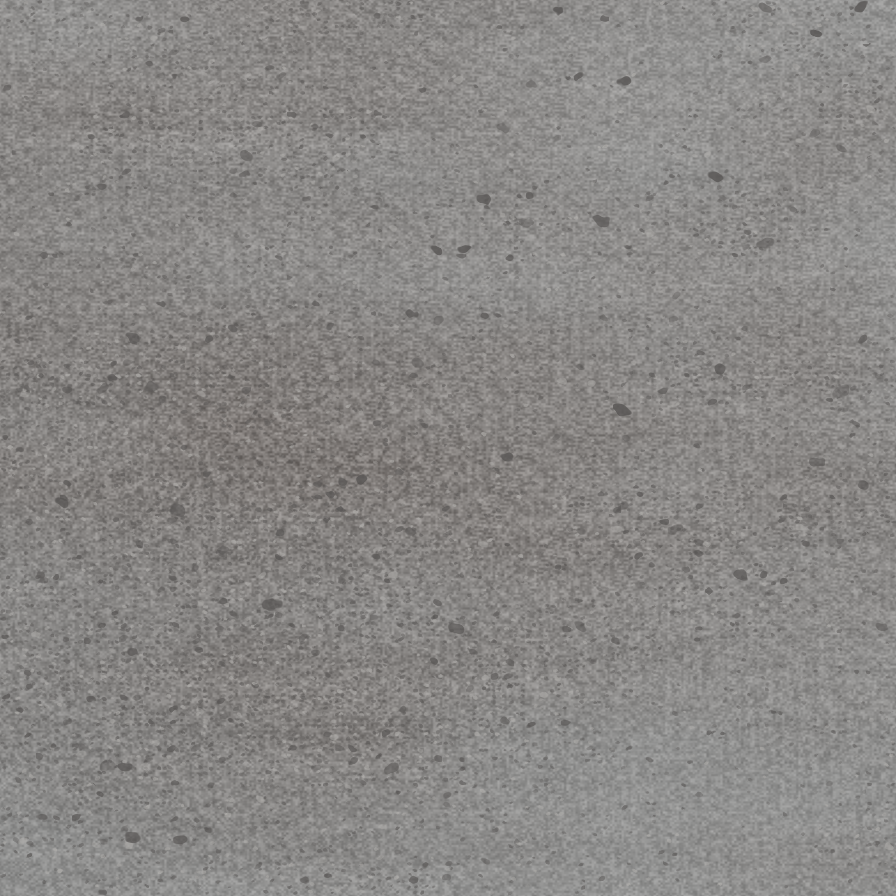
A three.js fragment shader for this texture:

```glsl
varying vec2 vUv;

const vec3 COOL_GREY = vec3(0.572, 0.573, 0.570);
const vec3 WARM_GREY = vec3(0.500, 0.480, 0.468);
const vec3 DARK_CHIP = vec3(0.345, 0.335, 0.330);
const vec3 PALE_CHIP = vec3(0.700, 0.692, 0.680);

float hash(vec2 p) {
  return fract(sin(dot(p, vec2(127.1, 311.7))) * 43758.5453);
}

float valueNoise(vec2 p) {
  vec2 cell = floor(p);
  vec2 f = fract(p);
  f = f * f * (3.0 - 2.0 * f);
  float low = mix(hash(cell), hash(cell + vec2(1.0, 0.0)), f.x);
  float high = mix(hash(cell + vec2(0.0, 1.0)), hash(cell + 1.0), f.x);
  return mix(low, high, f.y);
}

float fbm(vec2 p) {
  float sum = 0.0;
  float weight = 0.5;
  for (int i = 0; i < 4; i++) {
    sum += weight * valueNoise(p);
    p = p * 2.03 + 17.3;
    weight *= 0.5;
  }
  return sum / 0.9375;
}

// Soft elliptical patch, 1 at its centre
float patchMask(vec2 p, vec2 centre, vec2 size) {
  vec2 d = (p - centre) / size;
  return exp(-dot(d, d));
}

// Warm, coarse zones drawn out sideways
float warmth(vec2 p) {
  float zone = 0.75 * patchMask(p, vec2(0.08, 0.58), vec2(0.42, 0.26));
  zone += 0.50 * patchMask(p, vec2(0.50, 0.46), vec2(0.40, 0.13));
  zone += 0.40 * patchMask(p, vec2(0.89, 0.66), vec2(0.10, 0.20));
  zone += 0.30 * patchMask(p, vec2(0.40, 0.98), vec2(0.25, 0.08));
  zone += 0.40 * patchMask(p, vec2(0.18, 0.22), vec2(0.35, 0.10));
  float drift = fbm(p * vec2(3.0, 7.0) + 4.0) - 0.5;
  return clamp(0.18 + 0.75 * zone + 0.9 * drift, 0.0, 1.0);
}

// Where chips gather: broken horizontal drifts
float chipDensity(vec2 p) {
  float drifts = smoothstep(0.40, 0.72, fbm(p * vec2(5.0, 12.0) + 31.0));
  float lowerLeft = patchMask(p, vec2(0.15, 0.27), vec2(0.42, 0.22));
  return 0.12 + 0.45 * drifts + 0.45 * lowerLeft;
}

// One irregular chip per occupied cell; radius is a share of the canvas
float chips(vec2 p, float cells, float amount, float radius, float seed) {
  vec2 cell = floor(p * cells);
  vec2 key = cell + seed;
  vec2 jitter = vec2(hash(key + 3.1), hash(key + 8.7));
  vec2 centre = (cell + 0.3 + 0.4 * jitter) / cells;
  float size = radius * mix(0.5, 1.0, hash(key + 5.3));
  vec2 d = (p - centre) * vec2(0.8, 1.15);
  d.y += d.x * (hash(key + 2.9) - 0.5);
  float edge = length(d) + size * 0.8 * (valueNoise(p / size + seed) - 0.5);
  float present = step(hash(key), amount * chipDensity(centre));
  float opacity = mix(0.45, 1.0, hash(key + 6.1));
  return present * opacity * (1.0 - smoothstep(size - 0.0009, size + 0.0009, edge));
}

// Fine sandy grain, centred on zero
float grain(vec2 p) {
  float coarse = valueNoise(p * vec2(205.0, 235.0)) - 0.5;
  float fine = valueNoise(p * vec2(390.0, 430.0) + 53.0) - 0.5;
  return 0.10 * coarse + 0.145 * fine;
}

// Thin sideways streaks, centred on zero
float streaks(vec2 p) {
  float broad = fbm(p * vec2(3.0, 38.0) + 71.0) - 0.5;
  float thin = valueNoise(p * vec2(9.0, 150.0) + 13.0) - 0.5;
  return 0.055 * broad + 0.014 * thin;
}

void main() {
  vec2 p = vUv;
  float warm = warmth(p);

  // Cloudy ground, lighter toward the upper right
  vec3 color = mix(COOL_GREY, WARM_GREY, warm);
  color += 0.040 * (0.45 * p.x + 0.55 * p.y - 0.45);
  color += streaks(p);
  color += grain(p) * mix(0.8, 1.2, warm);

  // Fine specks, then sparse larger chips
  float rough = mix(0.6, 1.3, warm);
  color = mix(color, DARK_CHIP, 0.60 * chips(p, 150.0, 0.60 * rough, 0.0024, 11.0));
  color = mix(color, PALE_CHIP, 0.65 * chips(p, 125.0, 0.30 * rough, 0.0024, 47.0));
  color = mix(color, DARK_CHIP, 0.75 * chips(p, 75.0, 0.22 * rough, 0.0042, 83.0));
  color = mix(color, PALE_CHIP, 0.55 * chips(p, 60.0, 0.06, 0.0045, 29.0));
  color = mix(color, DARK_CHIP, 0.85 * chips(p, 38.0, 0.09, 0.0075, 61.0));

  gl_FragColor = vec4(color, 1.0);
}
```
